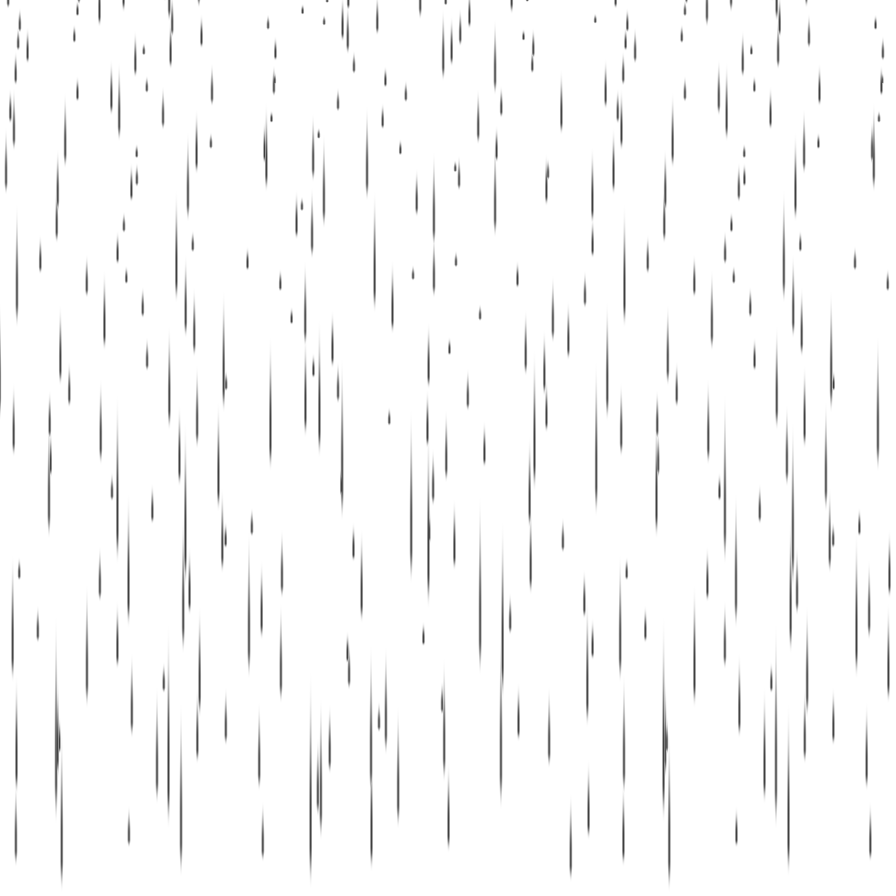
A three.js fragment shader for this pattern:

```glsl
#define STREAKS 226       // streaks in one horizontal repeat
#define PERIOD 0.678      // width of the repeat
#define CROWDING 1.4      // higher gathers more streaks at the top
#define LENGTH_TOP 0.036
#define LENGTH_BOTTOM 0.145
#define HALF_WIDTH 0.0011
#define SOFTNESS 0.00195  // width of the edge blur
#define INK 0.76

varying vec2 vUv;

const vec3 PAPER = vec3(1.0);
const float GOLDEN = 0.618034;

vec3 hash31(float n) {
  vec3 p = fract(n * vec3(0.1031, 0.1030, 0.0973));
  p += dot(p, p.yzx + 33.33);
  return fract((p.xxy + p.yzz) * p.zyx);
}

// Box-filtered coverage of a thin vertical line
float lineCoverage(float dist, float halfWidth) {
  float overlap = (halfWidth + 0.5 * SOFTNESS - dist) / SOFTNESS;
  return clamp(overlap, 0.0, min(1.0, 2.0 * halfWidth / SOFTNESS));
}

// Darkness along a drop: 0 at the lower tip, long fade to the top
float dropProfile(float t) {
  return smoothstep(0.0, 0.2, t) * (1.0 - smoothstep(0.35, 1.0, t));
}

void main() {
  float ink = 0.0;

  for (int i = 0; i < STREAKS; i++) {
    float n = float(i);
    vec3 rnd = hash31(n + 1.0);

    // Even but jittered columns, wrapped around the repeat
    float column = (fract(n * GOLDEN) + 0.12 * rnd.x) * PERIOD;
    float dx = abs(mod(vUv.x - column + 0.5 * PERIOD, PERIOD) - 0.5 * PERIOD);
    if (dx > HALF_WIDTH + SOFTNESS) continue;

    // Short and crowded above, long and sparse below
    float depth = pow((n + rnd.y) / float(STREAKS), CROWDING);
    float size = mix(LENGTH_TOP, LENGTH_BOTTOM, depth)
               * mix(0.25, 1.9, pow(rnd.z, 1.3));
    float t = (vUv.y - (1.0 - depth)) / size;
    if (t < 0.0 || t > 1.0) continue;

    float body = dropProfile(t);
    float halfWidth = HALF_WIDTH * mix(0.4, 1.0, body);
    ink = max(ink, INK * body * lineCoverage(dx, halfWidth));
  }

  gl_FragColor = vec4(PAPER * (1.0 - ink), 1.0);
}
```
